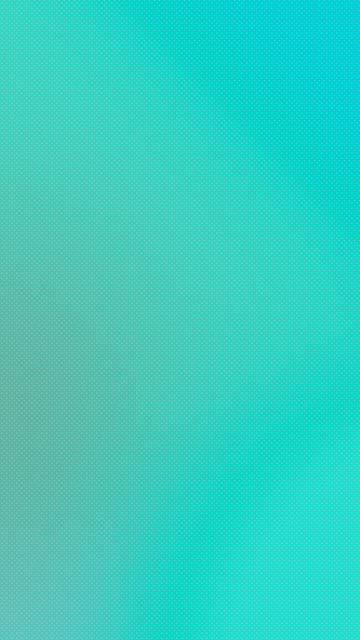
This background is drawn by a Shadertoy shader. Its source:

```glsl
// A soft teal backdrop: a mint field with a sage glow from the left, a cyan
// upper corner and a round aqua pool at the lower right, under a fine
// staggered dot grid. Built from distance ramps and a repeated cell.

const vec3 TEAL = vec3(0.00, 0.82, 0.78);
const vec3 MINT = vec3(0.24, 0.84, 0.76);
const vec3 SAGE = vec3(0.38, 0.70, 0.63);
const vec3 CYAN = vec3(0.00, 0.81, 0.83);
const vec3 POOL_RIM = vec3(0.04, 0.83, 0.76);
const vec3 POOL = vec3(0.13, 0.86, 0.80);
const float DOT_COLUMNS = 72.0;

// Rises from 0 at an edge towards 1, with a softened start.
float fadeFrom(float edge, float rate, float softness) {
    float d = 0.5 * (edge + sqrt(edge * edge + softness * softness));
    return 1.0 - exp(-rate * d);
}

// Elliptical bell of light.
float glow(vec2 p, vec2 center, vec2 spread) {
    vec2 q = (p - center) / spread;
    return exp(-dot(q, q));
}

// Distance to the nearest point of a unit lattice.
float latticeDistance(vec2 p) {
    return length(fract(p + 0.5) - 0.5);
}

// Coverage of a dot lattice with a second, half-shifted copy.
float staggeredDots(vec2 p, float radius, float pixel) {
    float d = min(latticeDistance(p), latticeDistance(p + 0.5));
    return 1.0 - smoothstep(radius - 0.5 * pixel, radius + 0.5 * pixel, d);
}

// Blended light fields; p spans one unit across the canvas width.
vec3 backdrop(vec2 p, float height) {
    float fromCorner = (0.36 + height - p.x - p.y) * 0.7071;
    float fromPool = length(p - vec2(1.3, -0.1)) - 0.85;

    // Mint field with a sage glow, held back by both cool regions
    float field = fadeFrom(fromCorner, 6.5, 0.03) * fadeFrom(fromPool, 6.5, 0.03);
    float sage = glow(p, vec2(-0.02, 0.62), vec2(0.56, 0.64));
    vec3 warm = mix(MINT, SAGE, sage);

    // Cool colours: cyan corner above, brighter pool below
    vec3 cool = mix(TEAL, CYAN, smoothstep(0.0, 0.3, -fromCorner));
    vec3 pool = mix(POOL_RIM, POOL, smoothstep(0.0, 0.2, -fromPool));
    cool = mix(cool, pool, smoothstep(0.12, -0.02, fromPool));
    vec3 color = mix(cool, warm, field);

    // Pale lift along the lower left
    float lift = (1.0 - smoothstep(0.0, 0.5, p.y)) * smoothstep(0.0, 0.3, fromPool);
    return color + lift * vec3(0.08, -0.02, 0.02);
}

void mainImage(out vec4 fragColor, in vec2 fragCoord) {
    vec2 p = fragCoord / iResolution.x;
    vec3 color = backdrop(p, iResolution.y / iResolution.x);

    // Fine dot texture
    float pixel = DOT_COLUMNS / iResolution.x;
    float dots = staggeredDots(p * DOT_COLUMNS - 0.375, 0.15, pixel);
    color = mix(color, vec3(1.0), 0.2 * dots);

    fragColor = vec4(color, 1.0);
}
```
